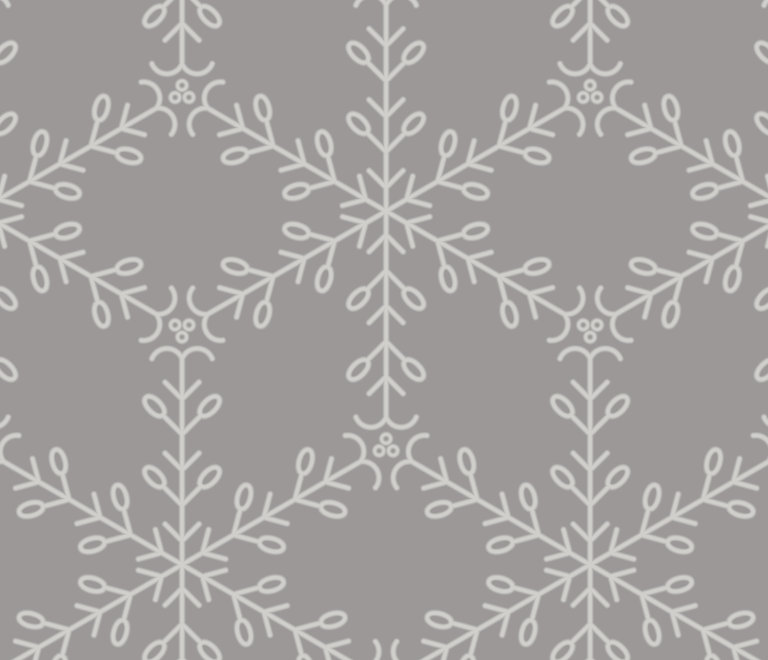
Write a Shadertoy shader that draws this pattern.

```glsl
// A triangular lattice of six-armed sprig snowflakes in pale line on grey.
// Each point is folded into half of one arm, where stems, leaf loops, end
// curls and berries are drawn as distance functions. Unit: one arm length.

#define ARM 0.357                    // arm length / canvas height
#define CENTER vec2(0.585, 0.680)    // one snowflake center / canvas height
#define HALF_LINE 0.0108             // half the stroke width
#define SOFTNESS 0.0075              // softness of the stroke edge
#define TWIG_STEP 0.301              // spacing of twigs along the arm
#define LEAF_SIZE vec2(0.052, 0.027) // leaf loop semi-axes
#define CURL_RADIUS 0.069
#define GROUND vec3(0.610, 0.597, 0.597)
#define LINE vec3(0.815, 0.810, 0.795)

const float PI = 3.14159265;

float segment(vec2 p, vec2 a, vec2 b) {
    vec2 pa = p - a, ba = b - a;
    return length(pa - ba * clamp(dot(pa, ba) / dot(ba, ba), 0.0, 1.0));
}

// Approximate distance to an ellipse outline
float ellipseRing(vec2 p, vec2 radii) {
    p = abs(p) + 1e-4;
    float k = length(p / radii);
    return abs(k * (k - 1.0) / length(p / (radii * radii)));
}

// Arc bulging toward +x, cut off at the chord x = cut
float arc(vec2 p, float radius, float cut) {
    float halfChord = sqrt(radius * radius - cut * cut);
    p.y = abs(p.y);
    return p.y * cut < p.x * halfChord
        ? abs(length(p) - radius)
        : length(p - vec2(cut, halfChord));
}

// Offset from the nearest center of the triangular lattice
vec2 nearestFlake(vec2 p) {
    vec2 cell = vec2(sqrt(3.0), 3.0);
    vec2 a = p - cell * floor(p / cell + 0.5);
    vec2 b = p - cell * (floor(p / cell) + 0.5);
    return dot(a, a) < dot(b, b) ? a : b;
}

// Fold six mirrored arms onto +x, keeping y positive
vec2 foldArms(vec2 p) {
    float sector = PI / 3.0;
    float angle = abs(mod(atan(p.x, p.y) + 0.5 * sector, sector) - 0.5 * sector);
    return length(p) * vec2(cos(angle), sin(angle));
}

float armDistance(vec2 p) {
    float d = segment(p, vec2(0.0), vec2(0.874, 0.0));

    // Three short twigs, with a leaf after each of the first two
    for (int i = 0; i < 3; i++) {
        vec2 twig = p - vec2(0.100 + TWIG_STEP * float(i), 0.0);
        d = min(d, segment(twig, vec2(0.0), vec2(0.072)));
        if (i < 2) {
            vec2 leaf = twig - vec2(0.152, 0.0);
            d = min(d, segment(leaf, vec2(0.0), vec2(0.080)));
            vec2 loop = leaf - vec2(0.119, 0.117);
            vec2 along = vec2(loop.x + loop.y, loop.y - loop.x) * sqrt(0.5);
            d = min(d, ellipseRing(along, LEAF_SIZE));
        }
    }

    // Curl at the tip and one berry of the shared cluster
    d = min(d, arc(p - vec2(0.848, 0.064), CURL_RADIUS, 0.026));
    float berry = abs(length(p - vec2(0.966, 0.0)) - 0.019) + 0.002;
    return min(d, berry);
}

void mainImage(out vec4 fragColor, in vec2 fragCoord) {
    vec2 p = (fragCoord / iResolution.y - CENTER) / ARM;
    float d = armDistance(foldArms(nearestFlake(p)));

    float pixel = 1.0 / (iResolution.y * ARM);
    float edge = max(SOFTNESS, 0.75 * pixel);
    float ink = 1.0 - smoothstep(HALF_LINE - edge, HALF_LINE + edge, d);
    fragColor = vec4(mix(GROUND, LINE, ink), 1.0);
}
```
